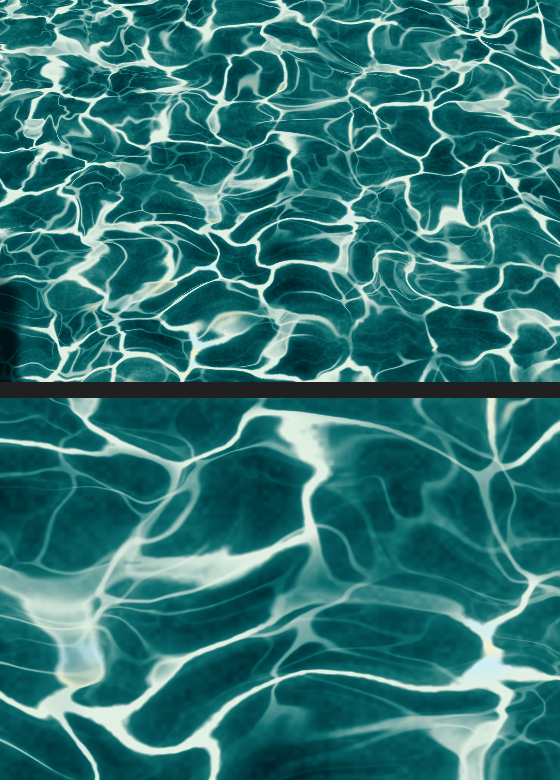
Top, the full canvas; bottom, a detail of the centre.
Write a WebGL 2 fragment shader that draws this texture.

```glsl
#version 300 es
precision highp float;
// Sunlit pool water: a net of bright caustic lines over deep teal.
// Warped cell borders give the lines, noise varies their width and the water
// tone, and a colour ramp turns the summed light into the final colour.

uniform vec2 u_resolution;
out vec4 fragColor;

float hash(vec2 p) {
  return fract(sin(dot(p, vec2(127.1, 311.7))) * 43758.545);
}

vec2 hash2(vec2 p) {
  return vec2(hash(p), hash(p + vec2(37.3, 17.9)));
}

float noise(vec2 p) {
  vec2 cell = floor(p), f = fract(p);
  vec2 s = f * f * f * (f * (f * 6.0 - 15.0) + 10.0);
  float low = mix(hash(cell), hash(cell + vec2(1, 0)), s.x);
  float high = mix(hash(cell + vec2(0, 1)), hash(cell + vec2(1, 1)), s.x);
  return mix(low, high, s.y);
}

float fbm(vec2 p) {
  float sum = 0.0, amp = 0.53;
  for (int i = 0; i < 4; i++) {
    sum += amp * noise(p);
    p = mat2(1.6, 1.2, -1.2, 1.6) * p + 7.3;
    amp *= 0.5;
  }
  return sum;
}

// Offsets a point by smooth noise of the given frequency and strength
vec2 warp(vec2 p, float freq, float amount) {
  vec2 q = p * freq;
  return p + amount * (vec2(noise(q + 3.1), noise(q + 41.7)) - 0.5);
}

vec2 cellPoint(vec2 cell) {
  return cell + 0.08 + 0.84 * hash2(cell);
}

// Distance to the nearest cell border, blended so that junctions swell
float borderDistance(vec2 p) {
  const float SHARPNESS = 26.0;
  vec2 home = floor(p), nearest = vec2(0), owner = home;
  float best = 9.0;
  for (int j = -1; j <= 1; j++)
    for (int i = -1; i <= 1; i++) {
      vec2 cell = home + vec2(i, j);
      vec2 r = cellPoint(cell) - p;
      if (dot(r, r) < best) { best = dot(r, r); nearest = r; owner = cell; }
    }
  float sum = 1e-9;
  for (int j = -2; j <= 2; j++)
    for (int i = -2; i <= 2; i++) {
      vec2 r = cellPoint(owner + vec2(i, j)) - p;
      vec2 gap = r - nearest;
      if (dot(gap, gap) > 1e-4)
        sum += exp(-SHARPNESS * dot(0.5 * (nearest + r), normalize(gap)));
    }
  return -log(sum) / SHARPNESS;
}

// Light of one line: a crisp core of half-width w with a soft halo
float caustic(float d, float w, float soft, float halo) {
  float core = 1.0 - smoothstep(w * 0.7, w + soft, d);
  return mix(halo * exp(-max(d - w, 0.0) / 0.09), 1.0, core);
}

vec3 ramp(float light) {
  const vec3 tones[7] = vec3[7](
    vec3(0.00, 0.14, 0.17), vec3(0.00, 0.24, 0.26), vec3(0.01, 0.33, 0.35),
    vec3(0.05, 0.43, 0.43), vec3(0.27, 0.56, 0.55), vec3(0.56, 0.72, 0.69),
    vec3(0.88, 0.94, 0.89));
  float t = clamp(light * 5.0 + 1.0, 0.0, 5.999);
  int i = int(t);
  return mix(tones[i], tones[i + 1], fract(t));
}

void main() {
  vec2 uv = gl_FragCoord.xy / u_resolution.y;
  float left = 1.0 - smoothstep(0.0, 0.6, uv.x);

  // Perspective: cells shrink and flatten towards the top
  vec2 water = vec2((uv.x - 0.73) * (4.8 + 2.4 * uv.y), uv.y * (6.0 + 2.8 * uv.y));
  float pixel = (6.0 + 5.6 * uv.y) / u_resolution.y;
  vec2 p = warp(warp(water, 0.9, 0.65), 2.3, 0.32);
  p = warp(p, 6.0, 0.07 + 0.14 * left * uv.y);
  float grain = noise(uv * 190.0) - 0.5;

  // Bold net, opening into small pale patches here and there
  float patchy = smoothstep(0.7, 0.88, noise(water * vec2(1.2, 1.9) + 9.0));
  float swell = noise(p * 1.9 + 21.0);
  float wide = 0.006 + 0.038 * swell * swell + 0.09 * patchy;
  float d = borderDistance(p) + 0.012 * grain;
  float bold = caustic(d, wide, 0.02 + pixel, 0.4);
  bold *= mix(0.55, 1.0, smoothstep(0.12, 0.45, swell));
  bold *= 1.0 - 0.25 * patchy * smoothstep(0.0, 0.06, wide - d) * (0.3 + noise(p * 9.0));

  // Finer nets crossing the first, fading in and out
  vec2 q = warp(p * vec2(1.0, 1.35) + 13.7, 1.7, 0.45);
  float fade = smoothstep(0.25, 0.7, noise(water * 1.3 + 55.0));
  float fine = caustic(borderDistance(q), 0.006, 0.025 + pixel, 0.34) * mix(0.15, 0.8, fade);
  vec2 r = warp(p * vec2(1.6, 2.1) + 87.0, 1.5, 0.5);
  float thread = smoothstep(0.4, 0.8, noise(water * 1.1 + 31.0) + 0.25 * left);
  thread *= 0.5 * caustic(borderDistance(r), 0.004, 0.04 + pixel, 0.3);

  // Water body with silky wisps and fine grain
  float body = 0.03 + 0.75 * (fbm(water * 1.1 + 4.0) - 0.5);
  float wisp = 1.0 - abs(2.0 * fbm(p * vec2(1.8, 2.9) + 30.0) - 1.0);
  body += 0.2 * pow(wisp, 7.0) + 0.15 * (fbm(p * 6.0) - 0.5) + 0.16 * grain;

  float dim = (1.0 - bold) * (1.0 - fine) * (1.0 - thread);
  float light = mix(1.0, body, dim);
  float shade = (1.0 - smoothstep(0.0, 0.06, uv.x + 0.05 * (swell - 0.5)))
              * (1.0 - smoothstep(0.1, 0.4, uv.y));
  vec3 color = ramp(light - 0.6 * shade) * (1.0 - 0.5 * shade);

  // Faint prismatic glints on the brightest light
  float glint = smoothstep(0.75, 0.95, noise(water * 1.9 + 70.0)) * smoothstep(0.6, 1.0, light);
  color += 0.07 * glint * sin(p.y * 14.0) * vec3(1.0, 0.1, -1.0);
  fragColor = vec4(clamp(color, 0.0, 1.0), 1.0);
}
```
